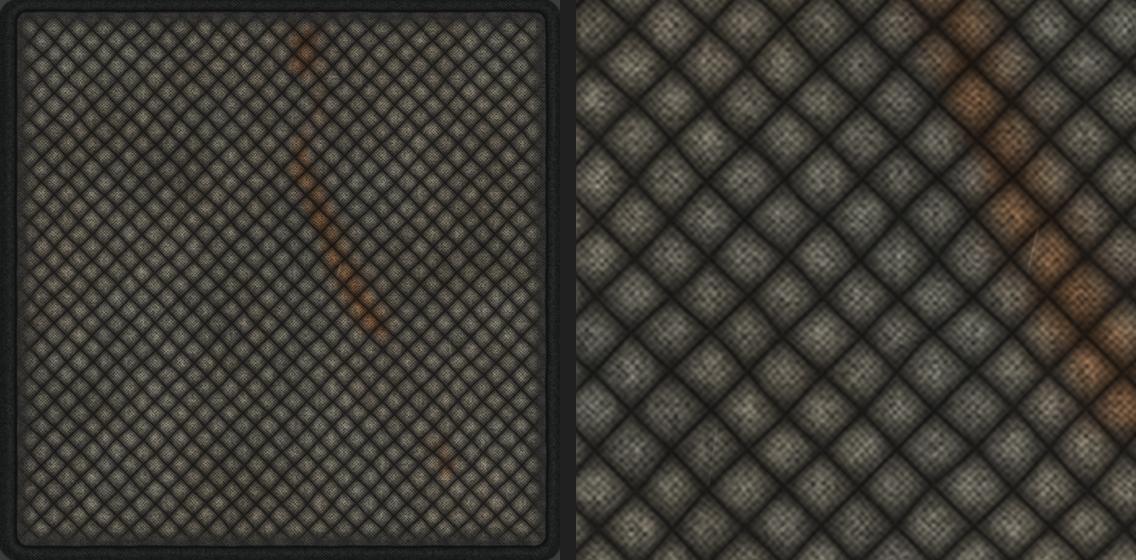
Left, the full canvas; right, a detail of the centre.
A Shadertoy shader for this texture:

```glsl
// Worn quilted cloth: a diagonal lattice of padded diamonds inside a dark hemmed frame.
// Rotated cell coordinates give each pad its dome and top light; layered value noise
// adds the weave, grime and a rusty streak, and a loop scatters fine scratches.

#define REPEATS vec2(22.2, 21.8)      // pads across and down the canvas
#define PHASE vec2(0.5026, 0.353)     // centre of one pad
#define PANEL_CENTER vec2(0.5026, 0.502)
#define PANEL_HALF vec2(0.474, 0.4785)
#define THREADS 172.0                 // weave threads per canvas
#define SCRATCHES 22
#define GROOVE_COLOR vec3(0.125, 0.121, 0.112)
#define PAD_COLOR vec3(0.405, 0.390, 0.345)
#define HEM_COLOR vec3(0.112, 0.120, 0.116)
#define RUST_COLOR vec3(1.12, 0.87, 0.70)
#define SEAM_WIDTH 0.0022

const float TAU = 6.2831853;

float hash(vec2 p) {
    return fract(sin(dot(p, vec2(127.1, 311.7))) * 43758.5453);
}

float noise(vec2 p) {
    vec2 i = floor(p), f = fract(p);
    f = f * f * (3.0 - 2.0 * f);
    return mix(mix(hash(i), hash(i + vec2(1, 0)), f.x),
               mix(hash(i + vec2(0, 1)), hash(i + vec2(1, 1)), f.x), f.y);
}

float fbm(vec2 p) {
    float sum = 0.0, gain = 0.53;
    for (int i = 0; i < 4; i++) {
        sum += gain * noise(p);
        p = p * 2.03 + 17.3;
        gain *= 0.5;
    }
    return sum;
}

float roundBox(vec2 p, vec2 halfSize, float radius) {
    vec2 q = abs(p) - halfSize + radius;
    return length(max(q, 0.0)) + min(max(q.x, q.y), 0.0) - radius;
}

float segment(vec2 p, vec2 a, vec2 b) {
    vec2 ab = b - a;
    return length(p - a - ab * clamp(dot(p - a, ab) / dot(ab, ab), 0.0, 1.0));
}

// Signed weave pattern: crossing threads broken up by fine grain.
float weave(vec2 uv) {
    vec2 t = uv * THREADS * TAU + 2.5 * noise(uv * 70.0);
    float threads = sin(t.x) * sin(t.y);
    float grain = noise(uv * 270.0) + noise(uv * 430.0 + 31.0) - 1.0;
    return 0.42 * threads + 0.75 * grain;
}

// Padded diamonds: domed, lit from above, each slightly different.
vec3 quilt(vec2 uv) {
    vec2 warp = vec2(noise(uv * 24.0), noise(uv * 24.0 + 9.0)) - 0.5;
    vec2 q = (uv - PHASE) * REPEATS + 0.10 * warp;
    vec2 r = vec2(q.x + q.y, q.x - q.y);
    vec2 id = floor(r + 0.5);
    vec2 f = r - id;
    vec2 arch = cos(f * TAU * 0.5);
    float dome = pow(max(arch.x * arch.y, 0.0), 0.72);
    float light = dome * (1.0 + 0.28 * (f.x - f.y));
    light *= 0.92 + 0.20 * (hash(id) - 0.5);
    float stitch = 1.0 - smoothstep(0.0, 0.075, 0.5 - max(abs(f.x), abs(f.y)));
    vec3 color = mix(GROOVE_COLOR, PAD_COLOR, light);
    return color * (1.0 - 0.22 * stitch) * (1.0 + 0.52 * weave(uv) * (0.45 + 0.55 * dome));
}

// Faint scratches, mostly upright, with random place, length and strength.
float scratches(vec2 uv, float pixel) {
    float sum = 0.0, width = max(0.0007, 0.7 * pixel);
    for (int i = 0; i < SCRATCHES; i++) {
        float k = float(i);
        vec2 a = 0.05 + 0.9 * vec2(hash(vec2(k, 1.3)), hash(vec2(k, 2.7)));
        float angle = 1.57 + 1.5 * (hash(vec2(k, 4.1)) - 0.5);
        vec2 b = a + (0.015 + 0.07 * hash(vec2(k, 5.9))) * vec2(cos(angle), sin(angle));
        float strength = 0.3 + 0.7 * hash(vec2(k, 7.7));
        sum += strength * (1.0 - smoothstep(0.0, 2.0 * width, segment(uv, a, b)));
    }
    return sum * smoothstep(0.25, 0.6, noise(uv * 90.0));
}

void mainImage(out vec4 fragColor, in vec2 fragCoord) {
    vec2 uv = fragCoord / iResolution.xy;
    float pixel = 1.0 / min(iResolution.x, iResolution.y);
    float wobble = 0.0035 * (fbm(uv * 22.0) - 0.5);
    float panel = roundBox(uv - PANEL_CENTER, PANEL_HALF, 0.022) + wobble;

    // Quilted panel with grime, cool and warm patches, and a winding rust streak
    vec3 cloth = quilt(uv);
    cloth *= 0.87 + 0.30 * fbm(uv * 7.0);
    cloth *= mix(vec3(0.96, 1.0, 1.04), vec3(1.04, 1.0, 0.95), fbm(uv * 9.0 + 40.0));
    float streakX = mix(0.85, 0.54, smoothstep(0.0, 0.75, uv.y));
    float streak = exp(-pow((uv.x - streakX) / 0.032, 2.0));
    streak *= smoothstep(0.40, 0.70, fbm(uv * vec2(17.0, 11.0) + 5.0));
    cloth *= mix(vec3(1.0), RUST_COLOR, streak);
    cloth += 0.085 * scratches(uv, pixel);

    // Pads flatten into a shaded cool margin along the hem
    float margin = smoothstep(-0.036, -0.006, panel + 0.008 * (noise(uv * 45.0) - 0.5));
    vec3 marginColor = vec3(0.165, 0.165, 0.163) * (1.0 + 0.30 * weave(uv));
    cloth = mix(cloth, marginColor, 0.85 * margin);

    // Hem: coarse dark cloth, with a soft highlight along its middle
    float ridge = exp(-pow((panel - 0.011) / 0.006, 2.0));
    vec3 hem = HEM_COLOR * (0.86 + 0.30 * ridge) * (1.0 + 0.42 * weave(uv));
    float outside = roundBox(uv - 0.5, vec2(0.503), 0.042);
    hem = mix(hem, vec3(0.23, 0.23, 0.22), smoothstep(-pixel, 0.004, outside));

    vec3 color = mix(cloth, hem, smoothstep(-pixel, pixel, panel));
    float seam = 1.0 - smoothstep(SEAM_WIDTH * 0.4, SEAM_WIDTH + pixel, abs(panel));
    color = mix(color, vec3(0.055, 0.055, 0.052), 0.8 * seam);
    fragColor = vec4(clamp(color, 0.0, 1.0), 1.0);
}
```
